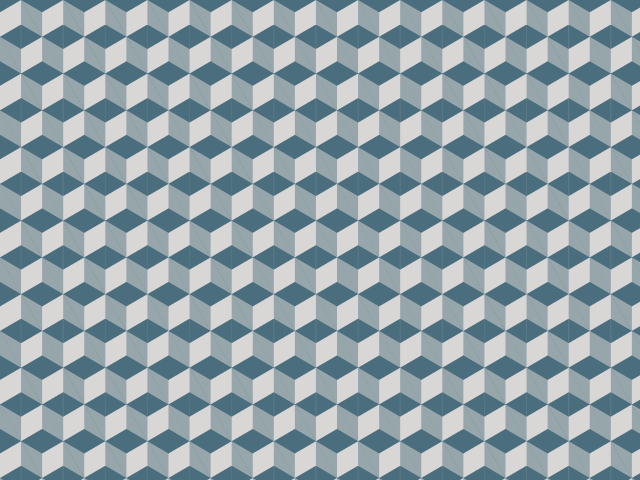
A WebGL 2 fragment shader for this pattern:

```glsl
#version 300 es
precision highp float;
// Tumbling blocks: staggered rows of isometric cubes with faint hairline seams.

uniform vec2 u_resolution;
out vec4 fragColor;

// Lengths are fractions of the canvas height.
const float CUBE_WIDTH = 0.08776;
const float ROW_HEIGHT = 0.0766;
const float FIRST_ROW = 0.0;         // row 0 centre, measured down from the top
const float TOP_HALF = ROW_HEIGHT / 3.0;
const float SEAM_WIDTH = 0.0011;
const float DASH_LENGTH = 0.007;
const float SPLIT_STRENGTH = 0.30;   // light seam down the top faces
const float DIAGONAL_STRENGTH = 0.50;

const vec3 TOP_COLOR = vec3(0.29, 0.43, 0.49);
const vec3 LEFT_COLOR = vec3(0.59, 0.65, 0.67);
const vec3 RIGHT_COLOR = vec3(0.85, 0.84, 0.84);
const vec3 DIAGONAL_COLOR = vec3(0.35, 0.47, 0.53);

float hash(float n) {
    return fract(sin(n * 12.99 + 4.1) * 4375.85);
}

// Coverage of a straight edge; positive distance is inside.
float edge(float distanceIn, float pixel) {
    return clamp(distanceIn / pixel + 0.5, 0.0, 1.0);
}

// Coverage of a line, also when thinner than a pixel.
float hairline(float dist, float pixel) {
    float radius = 0.5 * max(SEAM_WIDTH, pixel);
    return edge(radius - abs(dist), pixel) * min(1.0, SEAM_WIDTH / pixel);
}

void main() {
    float pixel = 1.0 / u_resolution.y;
    float across = gl_FragCoord.x * pixel;
    float down = 1.0 - gl_FragCoord.y * pixel - FIRST_ROW;

    // Staggered cell: origin at the centre of the cube's top face.
    float row = floor(down / ROW_HEIGHT + 1.0 / 3.0);
    float odd = mod(row, 2.0);
    float column = floor(across / CUBE_WIDTH - 0.5 * odd + 0.5);
    vec2 local = vec2(across - (column + 0.5 * odd) * CUBE_WIDTH,
                      down - row * ROW_HEIGHT);
    float halfWidth = 0.5 * CUBE_WIDTH;

    // Top face: signed distance to a rhombus.
    vec2 slope = 1.0 / vec2(halfWidth, TOP_HALF);
    float topDistance = (1.0 - dot(abs(local), slope)) / length(slope);
    float top = edge(topDistance, pixel);

    // Side faces alternate at each vertical edge and swap above the centre.
    float side = sign(local.x) * min(abs(local.x), halfWidth - abs(local.x));
    float right = edge(side * sign(local.y), pixel);

    // Dashed diagonal seam across the left faces, uneven from column to column.
    vec2 gradient = vec2(1.0 / halfWidth, 1.0 / ROW_HEIGHT);
    float diagonalPhase = across * gradient.x - down * gradient.y;
    float diagonal = (fract(diagonalPhase + 0.5) - 0.5) / length(gradient);
    float dash = smoothstep(0.15, 0.4, abs(fract(down / DASH_LENGTH) - 0.5));
    float wear = mix(0.3, 1.0, hash(floor(across / halfWidth)));
    float diagonalSeam = hairline(diagonal, pixel) * mix(0.35, 1.0, dash)
                       * wear * DIAGONAL_STRENGTH;

    // Light vertical seam through the top faces of every second row.
    float splitSeam = hairline(local.x, pixel) * odd * SPLIT_STRENGTH
                    * mix(0.4, 1.0, hash(column + 57.0));

    vec3 leftFace = mix(LEFT_COLOR, DIAGONAL_COLOR, diagonalSeam);
    vec3 topFace = mix(TOP_COLOR, RIGHT_COLOR, splitSeam);
    vec3 color = mix(mix(leftFace, RIGHT_COLOR, right), topFace, top);
    fragColor = vec4(color, 1.0);
}
```
